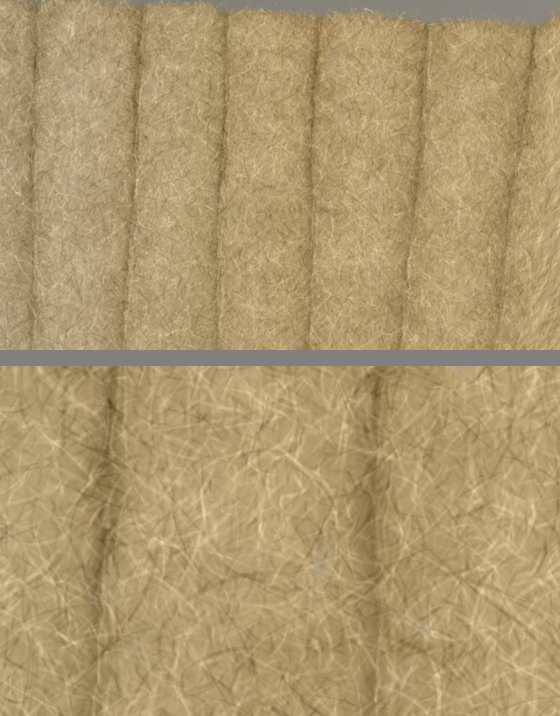
Top: the whole. Bottom: its middle third, enlarged.
A WebGL 1 fragment shader for this texture:

```glsl
precision highp float;
uniform vec2 u_resolution;

vec4 hash4(vec2 c) {
  vec4 n = vec4(dot(c, vec2(127.1, 311.7)), dot(c, vec2(269.5, 183.3)),
                dot(c, vec2(419.2, 371.9)), dot(c, vec2(83.7, 247.1)));
  return fract(sin(n) * 43758.5);
}

// Distance to the nearest scattered point
float cellular(vec2 p) {
  vec2 id = floor(p);
  float nearest = 2.0;
  for (int j = -1; j <= 1; j++)
    for (int i = -1; i <= 1; i++) {
      vec2 c = id + vec2(float(i), float(j));
      nearest = min(nearest, length(p - c - hash4(c).xy));
    }
  return nearest;
}

float waves(vec2 p) {
  float sum = 0.0, amp = 0.5;
  for (int k = 0; k < 6; k++) {
    sum += amp * sin(p.x + 1.7 * sin(p.y * 0.8 + float(k))) * cos(p.y * 0.9 + sin(p.x));
    p = mat2(1.3, 1.4, -1.4, 1.3) * p + 2.3;
    amp *= 0.66;
  }
  return sum;
}

// One curved strand per cell, lighter or darker than the mat
float strands(vec2 p, float cell, float layer, float combed, float px) {
  vec2 g = p / cell + layer * vec2(3.7, 5.3), id = floor(g);
  float tone = 0.0;
  for (int j = -1; j <= 1; j++)
    for (int i = -1; i <= 1; i++) {
      vec2 c = id + vec2(float(i), float(j));
      vec4 r = hash4(c + layer * 17.0);
      float a = mix(1.57 + (r.z - 0.5) * 2.8, 1.0 + (r.z - 0.5) * 0.9, combed);
      vec2 q = g - c - r.xy;
      q = vec2(cos(a) * q.x + sin(a) * q.y, cos(a) * q.y - sin(a) * q.x);
      q.y += (r.w - 0.5) * 0.9 * q.x * q.x;
      float width = 0.0008 + 0.0014 * r.x;
      float cover = 1.0 - smoothstep(width - px, width + px, abs(q.y) * cell);
      cover *= 1.0 - smoothstep(0.2, 0.9, abs(q.x));
      tone += cover * (fract(r.x * 7.0 + r.w * 3.0) - 0.47);
    }
  return tone;
}

// Seams lean left as they descend, with uneven spacing
float seamX(float i, float y) {
  float low = 0.09 + 0.264 * i;
  float high = 0.096 + 0.282 * i + 0.035 * sin(1.6 * i + 0.2);
  return mix(low, high, y) + 0.005 * sin(y * 9.0 + i * 4.0);
}

void main() {
  float px = 1.0 / u_resolution.y;
  vec2 p = gl_FragCoord.xy * px;
  p.x *= 1.6 * u_resolution.y / u_resolution.x;
  float mottling = waves(p * 9.0);
  float ragged = waves(p * 27.0 + 5.0);

  // Find the roll between its two seams
  vec2 e = p + vec2(0.005 * ragged, 0.0);
  float left = -1.0, right = 3.0, roll = 0.0;
  for (int k = -1; k < 8; k++) {
    float x = seamX(float(k), e.y);
    if (x <= e.x) { left = x; roll = float(k); }
    else right = min(right, x);
  }
  float t = (e.x - left) / (right - left);
  float s = e.x - left < right - e.x ? e.x - left : e.x - right;
  float combed = smoothstep(0.0, 0.15, p.x - seamX(5.0, p.y));

  // Matted fibres, fine to coarse
  float tone = 0.0;
  for (int k = 0; k < 22; k++)
    tone += strands(p, 0.013 + 0.0038 * float(k), float(k) + 1.0, combed, px);
  tone += 0.25 * combed * sin(dot(p, vec2(150.0, -95.0)) + 4.0 * mottling);
  float grain = 0.45 - cellular(p * vec2(120.0, 75.0) + 1.5 * ragged);

  // Rounded shading, broken groove and stitched cord
  float tufts = 0.45 - cellular(p * vec2(19.0, 14.0) + 0.6 * mottling);
  float light = 0.905 + 0.10 * pow(max(sin(3.1416 * pow(t, 0.85)), 0.0), 0.7);
  light += 0.035 * mottling + 0.04 * ragged + 0.03 * tufts + 0.05 * grain;
  float groove = s / (0.013 + 0.004 * sin(p.y * 23.0 + roll));
  float depth = mix(0.05, 0.12, smoothstep(0.1, 0.7, p.y)) * (1.0 + 0.9 * mottling + 0.9 * ragged);
  light -= max(depth, 0.0) * exp(-groove * groove);
  light -= 0.04 * exp(-abs(s) / 0.04) * step(s, 0.0);
  for (int k = 0; k < 2; k++) {
    float cord = s - 0.003 - 0.009 * float(k) - 0.003 * sin(p.y * 31.0 + 2.5 * float(k) + mottling);
    light += 0.08 * (1.0 - smoothstep(0.0, 0.002 + px, abs(cord))) * (0.7 + ragged);
  }

  // Domed caps above a soft crease
  float top = 1.015 - 0.055 * p.x + 0.04 * smoothstep(1.48, 1.62, p.x);
  top -= 0.014 * pow(abs(2.0 * t - 1.0), 3.0) - 0.01 * mottling;
  float crease = (p.y - top + 0.14 + 0.02 * sin(t * 3.1416 + roll)) / 0.022;
  light -= 0.05 * exp(-crease * crease) * (0.7 + 0.8 * mottling);
  light -= 0.06 * smoothstep(-0.05, 0.0, p.y - top);

  // Golden wool, paler at the left
  vec3 wool = mix(vec3(0.70, 0.63, 0.49), vec3(0.715, 0.62, 0.44), smoothstep(0.0, 0.9, p.x));
  wool *= pow(vec3(max(light, 0.1)), vec3(1.0, 1.15, 1.6));
  wool += 0.12 * tone * vec3(1.0, 1.0, 0.98);
  float fleck = 1.0 - smoothstep(0.04, 0.12, cellular(p * vec2(9.0, 5.0) + 31.0 + 0.2 * ragged));
  wool = mix(wool, vec3(0.64, 0.60, 0.52), 0.4 * fleck * step(0.2, tone + mottling));

  // Grey backdrop with stray hairs at the rim
  vec3 backdrop = mix(vec3(0.49, 0.48, 0.44), vec3(0.54, 0.53, 0.50), p.x / 1.6);
  float fuzz = 0.012 * tone + 0.004 * ragged;
  float body = 1.0 - smoothstep(-0.014, 0.014 + px, p.y - top - fuzz);
  float stray = 0.6 * clamp(tone, 0.0, 1.0) * (1.0 - smoothstep(0.0, 0.045, p.y - top));
  backdrop = mix(backdrop, vec3(0.72, 0.64, 0.48), stray);
  gl_FragColor = vec4(mix(backdrop, wool, body), 1.0);
}
```
